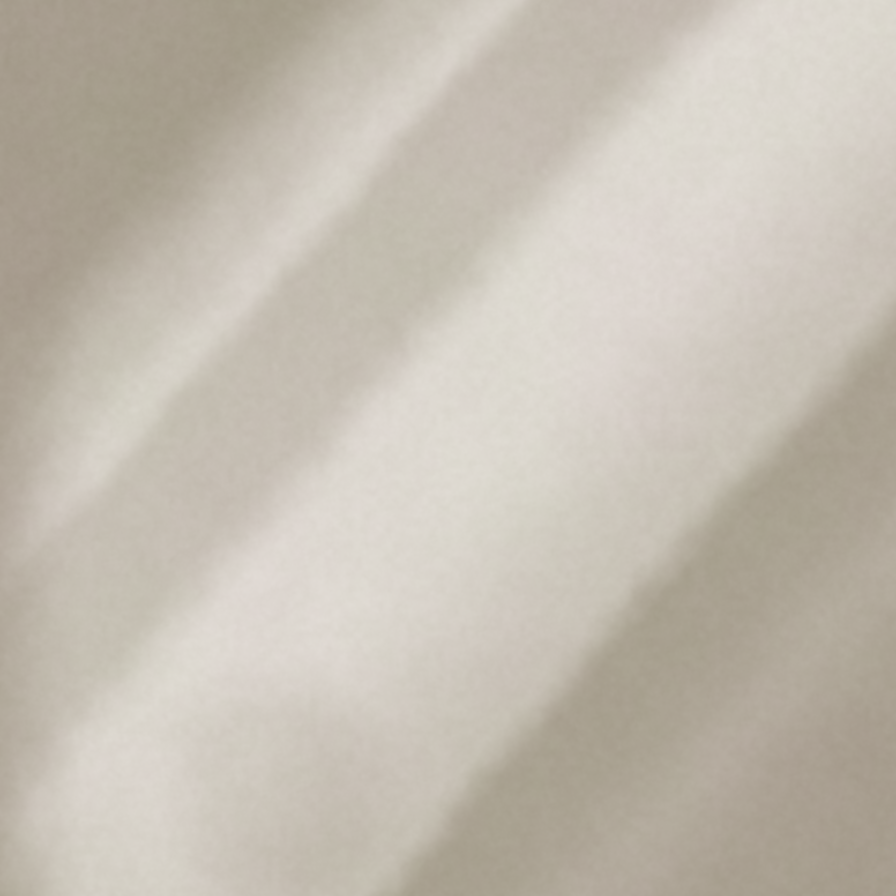
Reproduce this texture procedurally as a WebGL 1 fragment shader.

```glsl
precision highp float;
// Soft diagonal folds of light across a pale, finely grained satin surface.

uniform vec2 u_resolution;

#define SHADE vec3(0.640, 0.604, 0.540)
#define LIGHT vec3(0.866, 0.846, 0.815)
#define FOLD_SLANT 0.88
#define EDGE_WOBBLE 0.022
#define GRAIN_SCALE 120.0
#define GRAIN_AMOUNT 0.055
#define MOTTLE_AMOUNT 0.07
#define TINT_AMOUNT 0.022

float hash(vec2 cell) {
  vec3 q = fract(cell.xyx * vec3(0.1031, 0.1030, 0.0973));
  q += dot(q, q.yzx + 33.33);
  return fract((q.x + q.y) * q.z);
}

// Smooth value noise, from -0.5 to 0.5.
float noise(vec2 p) {
  vec2 cell = floor(p);
  vec2 f = fract(p);
  f = f * f * (3.0 - 2.0 * f);
  float low = mix(hash(cell), hash(cell + vec2(1.0, 0.0)), f.x);
  float high = mix(hash(cell + vec2(0.0, 1.0)), hash(cell + 1.0), f.x);
  return mix(low, high, f.y) - 0.5;
}

// Octaves are turned against each other to hide the lattice.
float fractalNoise(vec2 p) {
  mat2 turn = mat2(0.8, 0.6, -0.6, 0.8);
  float sum = 0.0;
  float weight = 0.6;
  for (int i = 0; i < 3; i++) {
    sum += weight * noise(p);
    p = turn * p * 1.9 + 17.3;
    weight *= 0.6;
  }
  return sum;
}

float bump(float x, float center, float width) {
  float d = (x - center) / width;
  return exp(-d * d);
}

// Brightness across the folds, from shade (0) to light (1).
float foldTone(float across, vec2 p) {
  float valley = 0.66 - 0.16 * p.y;
  float tone = mix(0.04, 0.60, smoothstep(-0.56, -0.40, across));
  tone += 0.29 * bump(across, -0.325, 0.050);
  tone = mix(tone, valley, smoothstep(-0.315, -0.262, across));
  tone = mix(tone, 1.0, smoothstep(-0.125, -0.025, across));
  tone -= 0.36 * smoothstep(0.08, 0.40, across);
  tone = mix(tone, 0.10, smoothstep(0.385, 0.455, across));
  tone += 0.17 * bump(across, 0.665, 0.075);
  return tone - 0.05 * smoothstep(0.72, 0.95, across);
}

void main() {
  vec2 p = gl_FragCoord.xy / u_resolution;

  // Slanted coordinate with slightly uneven fold edges.
  float wobble = fractalNoise(p * 9.0) + 0.5 * noise(p * 45.0);
  float across = p.x - FOLD_SLANT * p.y + EDGE_WOBBLE * wobble;
  float tone = foldTone(across, p);

  // Dim hollow at the foot of the wide fold.
  vec2 hollow = (p - vec2(0.31, 0.12)) / vec2(0.13, 0.15);
  float hollowEdge = length(hollow) + 0.25 * wobble;
  tone -= 0.20 * (1.0 - smoothstep(0.45, 1.15, hollowEdge));

  // The folds turn away into shade at the left and fade at the foot.
  float rim = smoothstep(-0.055, 0.105, p.x + 0.02 * wobble);
  tone = mix(min(tone, 0.10), tone, rim);
  tone -= 0.16 * bump(p.x, 0.10, 0.10) * (1.0 - smoothstep(0.0, 0.20, p.y));

  // Fine grain, broad mottling and a faint warm and cool drift.
  tone += GRAIN_AMOUNT * 2.0 * fractalNoise(p * GRAIN_SCALE);
  tone += MOTTLE_AMOUNT * fractalNoise(p * 14.0 + 5.7);
  float tint = noise(p * 7.0 + 31.0) + 0.5 * noise(p * 60.0 + 11.0);
  vec3 color = mix(SHADE, LIGHT, tone);
  color += TINT_AMOUNT * tint * vec3(0.4, -0.3, 0.5);

  gl_FragColor = vec4(clamp(color, 0.0, 1.0), 1.0);
}
```
